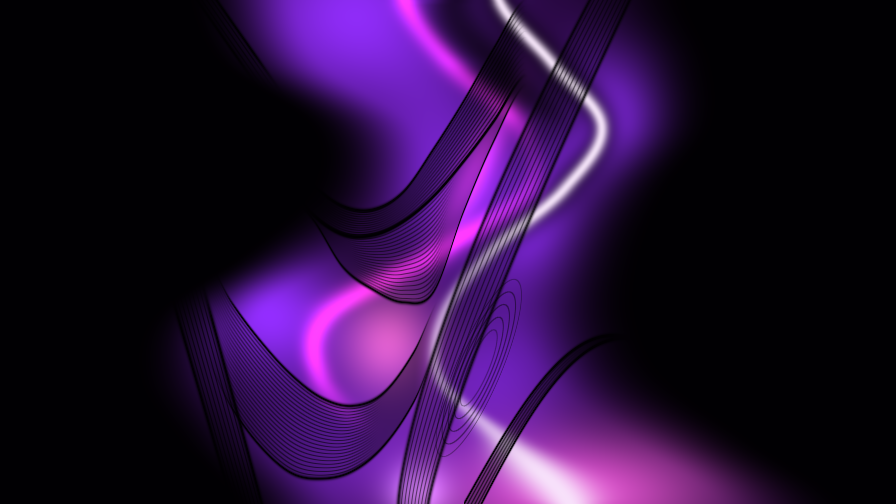
This background is drawn by a WebGL 2 fragment shader. Its source:

```glsl
#version 300 es
precision highp float;
// Violet light ribbons glowing behind dark, folded sheets of fine lines.
uniform vec2 u_resolution;
out vec4 fragColor;

// Smooth curve through nine evenly spaced values, s in 0..1
float curve(float s, float k[9]) {
    s = clamp(s, 0.0, 0.9999) * 8.0;
    int i = int(s);
    float f = fract(s);
    float a = k[max(i - 1, 0)], b = k[i], c = k[i + 1], d = k[min(i + 2, 8)];
    return b + 0.5 * f * (c - a + f * (2.0 * a - 5.0 * b + 4.0 * c - d + f * (3.0 * (b - c) + d - a)));
}

float whitePath(float y) {
    return curve(y, float[9](1.13, 1.0, 0.872, 0.88, 0.975, 1.12, 1.194, 1.095, 0.99));
}

float pinkPath(float y) {
    return curve(y, float[9](0.85, 0.74, 0.635, 0.65, 0.87, 1.05, 1.03, 0.895, 0.805));
}

float glow(vec2 p, vec2 center, vec2 radius) {
    vec2 d = (p - center) / radius;
    return exp(-dot(d, d));
}

float bell(float x, float width) {
    return exp(-x * x / (width * width));
}

// Thin lines at whole values of g, of constant width on the canvas
float lines(float g) {
    float px = fwidth(g) + 1e-5;
    float thick = 0.0009 * px * u_resolution.y;
    float d = abs(fract(g + 0.5) - 0.5);
    float sharp = 1.0 - smoothstep(thick - 0.6 * px, thick + 0.6 * px, d);
    return mix(sharp, 0.5, smoothstep(0.35, 0.8, px));
}

// Darkness of a translucent sheet spanned between two edges
float sheet(float v, float lo, float hi, float count, float tint) {
    float span = max(hi - lo, 0.004);
    float t = (v - lo) / span;
    float inside = smoothstep(-0.003, 0.003, v - lo) * smoothstep(-0.003, 0.003, hi - v);
    float rims = bell(v - lo, 0.004) + bell(v - hi, 0.004);
    return clamp(inside * (tint + 0.5 * lines(t * count)) + 0.75 * rims, 0.0, 0.95);
}

void main() {
    vec2 p = gl_FragCoord.xy / u_resolution.y;
    p.x += 0.5 * (16.0 / 9.0 - u_resolution.x / u_resolution.y);
    float x = p.x, y = p.y;

    // Violet field between two soft black borders
    float left = curve(y, float[9](0.48, 0.37, 0.29, 0.32, 0.5, 0.63, 0.63, 0.45, 0.39));
    float right = curve(y, float[9](1.68, 1.5, 1.33, 1.27, 1.28, 1.33, 1.42, 1.42, 1.37));
    float field = smoothstep(left - 0.02, left + 0.2, x) * (1.0 - smoothstep(right - 0.26, right, x));
    float violet = glow(p, vec2(0.7, 0.97), vec2(0.24, 0.2))
        + glow(p, vec2(1.24, 0.75), vec2(0.13, 0.15))
        + 0.8 * glow(p, vec2(1.07, 0.56), vec2(0.13, 0.14))
        + glow(p, vec2(0.53, 0.38), vec2(0.16, 0.13))
        + 0.7 * glow(p, vec2(0.88, 0.65), vec2(0.14, 0.2))
        + 0.6 * glow(p, vec2(0.7, 0.12), vec2(0.25, 0.18))
        + 0.6 * glow(p, vec2(1.0, 0.26), vec2(0.16, 0.15));
    vec3 col = vec3(0.12, 0.02, 0.19) + vec3(0.43, 0.15, 0.76) * min(violet, 1.1);

    // Magenta light pools
    vec2 slant = mat2(0.9, 0.44, -0.44, 0.9) * (p - vec2(0.94, 0.66));
    slant = vec2(dot(p - vec2(0.94, 0.66), vec2(0.9, -0.44)), dot(p - vec2(0.94, 0.66), vec2(0.44, 0.9)));
    col += vec3(0.55, 0.13, 0.42) * glow(slant, vec2(0.0), vec2(0.035, 0.15));
    col += vec3(0.6, 0.3, 0.35) * glow(p, vec2(0.77, 0.32), vec2(0.09, 0.1));
    col += vec3(0.75, 0.3, 0.6) * glow(p, vec2(1.15, 0.02), vec2(0.28, 0.12));
    col += vec3(0.45, 0.4, 0.45) * glow(p, vec2(0.83, 0.02), vec2(0.06, 0.06));
    col *= field;

    // Pink ribbon
    float pinkSlope = (pinkPath(y + 0.01) - pinkPath(y - 0.01)) / 0.02;
    float pinkDist = (x - pinkPath(y)) / sqrt(1.0 + pinkSlope * pinkSlope);
    float pinkFade = smoothstep(0.12, 0.3, y) * (1.0 - 0.75 * bell(y - 0.7, 0.09));
    col += vec3(0.6, 0.1, 0.45) * bell(pinkDist, 0.022) * pinkFade;

    // White ribbon with its shadows
    float slope = (whitePath(y + 0.01) - whitePath(y - 0.01)) / 0.02;
    float dist = (x - whitePath(y)) / sqrt(1.0 + slope * slope);
    float upper = smoothstep(0.4, 0.6, y);
    col *= 1.0 - 0.7 * bell(dist + 0.085, 0.05) * smoothstep(0.68, 0.85, y);
    col *= 1.0 - 0.6 * bell(dist, 0.035) * upper;
    float width = 0.013 + 0.04 * smoothstep(0.2, 0.0, y);
    float shine = mix(0.6, 0.95, max(upper, smoothstep(0.2, 0.05, y)));
    col = mix(col, vec3(0.97, 0.91, 0.98), shine * bell(dist, width));

    // Upper folds
    float u = (x - 0.56) / 0.48;
    float foldTop = curve(u, float[9](0.7, 0.635, 0.592, 0.585, 0.62, 0.705, 0.8, 0.905, 1.0));
    float foldMid = curve(u, float[9](0.65, 0.575, 0.535, 0.533, 0.56, 0.61, 0.68, 0.76, 0.85));
    float foldLow = curve(u, float[9](0.62, 0.565, 0.47, 0.425, 0.4, 0.42, 0.58, 0.72, 0.83));
    float span = smoothstep(0.56, 0.64, x) * (1.0 - smoothstep(1.0, 1.05, x));
    col *= 1.0 - span * sheet(y, foldMid, foldTop, 12.0, 0.3);
    col *= 1.0 - span * sheet(y, foldLow, foldMid, 20.0, 0.12);

    // Lower fold
    float w = (x - 0.4) / 0.48;
    float hemTop = curve(w, float[9](0.5, 0.4, 0.32, 0.255, 0.21, 0.195, 0.22, 0.3, 0.42));
    float hemLow = curve(w, float[9](0.3, 0.19, 0.11, 0.06, 0.05, 0.065, 0.113, 0.2, 0.33));
    span = smoothstep(0.4, 0.48, x) * (1.0 - smoothstep(0.82, 0.87, x));
    col *= 1.0 - span * sheet(y, hemLow, hemTop, 22.0, 0.18);

    // Long diagonal band, left strands and right crest
    col *= 1.0 - sheet(x, 0.79 + 0.38 * pow(y, 1.4), 0.85 + 0.4 * pow(y, 1.2), 9.0, 0.25) * 0.85;
    col *= 1.0 - sheet(x, 0.46 - 0.29 * y, 0.52 - 0.27 * y, 8.0, 0.3) * smoothstep(0.48, 0.36, y);
    col *= 1.0 - sheet(x, 1.09 - 0.7 * y, 1.13 - 0.7 * y, 4.0, 0.3) * smoothstep(0.8, 0.9, y);
    float s = clamp((x - 0.92) / 0.35, 0.0, 1.0);
    float crest = 0.336 * sin(1.85 * s);
    col *= 1.0 - sheet(y, crest - 0.07 * (1.0 - s), crest, 5.0, 0.35) * step(0.92, x) * smoothstep(1.27, 1.2, x);

    // Nested loops beside the band
    vec2 d = p - vec2(0.95, 0.27);
    float ring = length(vec2(dot(d, vec2(0.92, -0.39)) / 0.045, dot(d, vec2(0.39, 0.92)) / 0.19));
    col *= 1.0 - 0.5 * lines(ring * 7.0) * (1.0 - smoothstep(0.98, 1.03, ring)) * smoothstep(0.3, 0.5, ring);

    fragColor = vec4(clamp(col, 0.0, 1.0) + vec3(0.005, 0.0, 0.01), 1.0);
}
```
